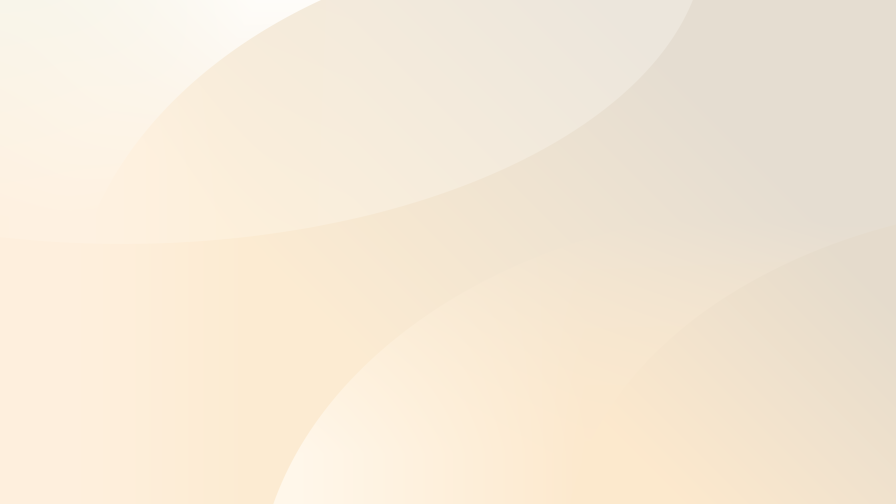
This background is drawn by a WebGL 1 fragment shader. Its source:

```glsl
precision highp float;

uniform vec2 u_resolution;

#define CREAM vec3(0.997, 0.938, 0.867)
#define AMBER vec3(0.988, 0.922, 0.822)
#define STONE vec3(0.898, 0.867, 0.820)
#define VEIL vec3(1.0, 0.995, 0.975)
#define IVORY vec3(0.973, 0.961, 0.918)
#define GLOW vec3(0.998, 0.990, 0.976)
#define PETAL vec3(1.0, 0.967, 0.916)
#define HONEY vec3(0.989, 0.912, 0.805)
#define SAND vec3(0.898, 0.860, 0.800)
#define LEAF_RADII vec2(1.088, 0.782)

// Linear ramp from 0 to 1 between two positions
float ramp(float start, float end, float x) {
  return clamp((x - start) / (end - start), 0.0, 1.0);
}

// Smooth coverage of an ellipse: 1 inside, 0 outside
float ellipse(vec2 p, vec2 center, vec2 radii) {
  vec2 q = (p - center) / radii;
  float k = length(q);
  float dist = k * (k - 1.0) / max(length(q / radii), 0.0001);
  float pixel = 0.7 / u_resolution.y;
  return 1.0 - smoothstep(-pixel, pixel, dist);
}

void main() {
  vec2 p = gl_FragCoord.xy / u_resolution.y;
  float diagonal = p.x + p.y - 1.0;
  float depth = 1.0 - p.y;

  // Backdrop: cream to amber to stone
  vec3 color = mix(CREAM, AMBER, smoothstep(0.1, 0.55, p.x));
  color = mix(color, STONE, ramp(0.0, 1.2, diagonal));

  // Pale veil hanging from the top
  float veil = ellipse(p, vec2(0.243, 1.127), vec2(1.157, 0.611));
  color = mix(color, VEIL, veil * mix(0.12, 0.27, ramp(0.0, 0.7, p.x)));

  // Glow in the upper left, cut off by a curved leaf
  float leaf = ellipse(p, vec2(1.227, 0.343), LEAF_RADII);
  float nearLeaf = ramp(0.0, 0.51, p.x + 0.5 * depth);
  vec3 light = mix(IVORY, GLOW, nearLeaf * nearLeaf);
  float glowFade = 1.0 - ramp(0.0, 0.43, depth);
  color = mix(color, light, veil * (1.0 - leaf) * glowFade);

  // Light petal at the bottom, turning to honey and melting upward
  float petal = ellipse(p, vec2(1.597, -0.192), LEAF_RADII);
  vec3 petalColor = mix(PETAL, HONEY, ramp(0.6, 1.16, p.x));
  float petalFade = ramp(0.44, 0.9, depth);
  color = mix(color, petalColor, petal * petalFade);

  // Warm petal in the lower right
  float warmPetal = ellipse(p, vec2(2.141, -0.09), vec2(1.019, 0.69));
  vec3 warm = mix(HONEY, SAND, ramp(0.36, 1.16, diagonal));
  color = mix(color, warm, warmPetal);

  gl_FragColor = vec4(color, 1.0);
}
```
